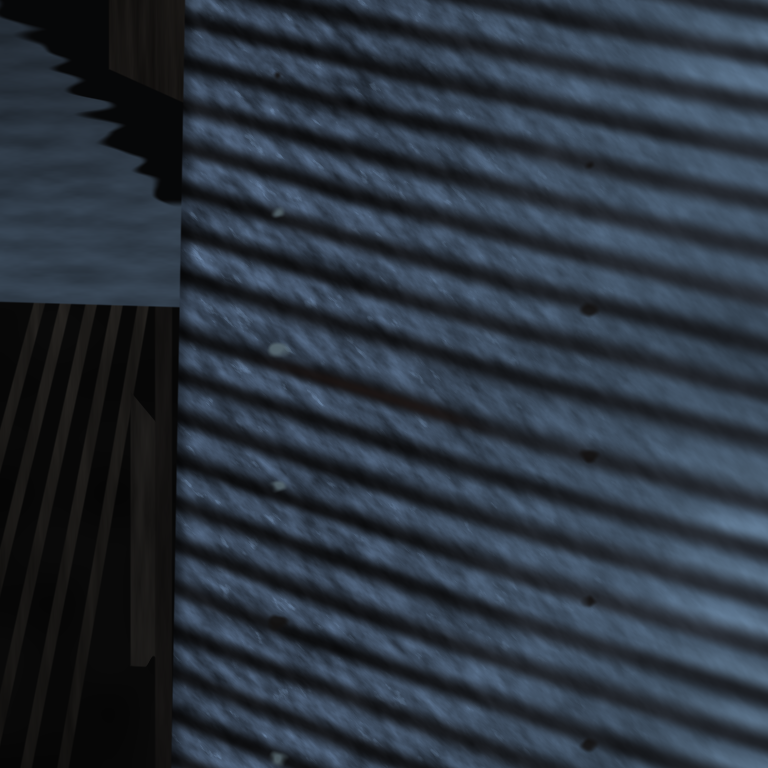
Write a WebGL 1 fragment shader that draws this texture.

```glsl
precision highp float;
uniform vec2 u_resolution;

float hash(vec2 p) {
  return fract(sin(dot(p, vec2(127.1, 311.7))) * 43758.5453);
}

float noise(vec2 p) {
  vec2 i = floor(p), f = fract(p);
  f = f * f * (3.0 - 2.0 * f);
  return mix(mix(hash(i), hash(i + vec2(1.0, 0.0)), f.x),
             mix(hash(i + vec2(0.0, 1.0)), hash(i + 1.0), f.x), f.y);
}

float fbm(vec2 p) {
  float sum = 0.0, amp = 0.5;
  for (int i = 0; i < 4; i++) {
    sum += amp * noise(p);
    p = p * 2.03 + 17.3;
    amp *= 0.5;
  }
  return sum;
}

// 1 where d is negative, with an edge of the given softness
float fill(float d, float soft) {
  return 1.0 - smoothstep(-soft, soft, d);
}

// Large sheet: ridges fan out from the left edge
vec3 corrugatedSheet(vec2 p, float edge) {
  float d = p.x - edge;
  float run = d - 0.12 * d * d;
  float wobble = 0.004 * (noise(p * vec2(6.0, 11.0)) - 0.5);
  float row = (p.y + wobble - 0.25 * run) / (1.0 + 0.17 * run);
  float lap = smoothstep(0.36, 0.43, row);
  float n = (row - 0.026 - 0.018 * lap) / 0.0555;
  float f = fract(n);
  float id = floor(n + 0.5);
  float vary = hash(vec2(id, 3.0));

  float rise = smoothstep(0.02, 0.32 + 0.1 * vary, f);
  float drop = 1.0 - smoothstep(0.52 + 0.12 * vary, 0.98, f);
  float ridge = rise * drop;
  float right = smoothstep(0.35, 1.0, p.x);
  vec3 groove = mix(vec3(0.06, 0.065, 0.075), vec3(0.13, 0.145, 0.17), right);
  groove *= 0.8 + 0.5 * noise(vec2(p.x * 7.0, id * 5.3));
  vec3 crest = mix(vec3(0.235, 0.293, 0.37), vec3(0.255, 0.325, 0.40), right);
  vec3 col = mix(groove, crest, ridge);

  // Slanted dents and scuffs, strongest near the left edge
  vec2 slant = vec2(p.x + p.y, p.y - p.x);
  float dents = fbm(slant * vec2(24.0, 62.0)) - 0.47;
  float stains = fbm(p * vec2(5.0, 9.0) + 4.0) - 0.47;
  col *= 1.0 + dents * mix(1.15, 0.3, right) + stains * 0.55;
  float scuff = smoothstep(0.62, 0.8, fbm(slant * vec2(30.0, 75.0) + 9.0));
  col += vec3(0.09, 0.11, 0.13) * scuff * (1.0 - right) * ridge;

  // Glancing light at the right and at the top corner
  float sheen = smoothstep(0.78, 1.0, p.x) * smoothstep(0.45, 0.73, p.y);
  sheen += 0.7 * smoothstep(0.8, 1.0, p.x) * (1.0 - smoothstep(0.05, 0.25, p.y));
  sheen += 0.6 * fill(length(p - vec2(0.25, 0.01)) - 0.03, 0.05);
  col += vec3(0.09, 0.11, 0.125) * sheen * smoothstep(0.15, 0.6, f) * drop;

  // Rusty seam where two sheets overlap
  float seam = exp(-pow((n - 7.0) / 0.13, 2.0));
  seam *= smoothstep(0.3, 0.45, p.x) * (1.0 - smoothstep(0.54, 0.66, p.x));
  col = mix(col, vec3(0.12, 0.085, 0.075), 0.7 * seam);

  // Two columns of fixings, some bright and some rusted
  for (int i = 0; i < 6; i++) {
    float k = float(i);
    for (int j = 0; j < 2; j++) {
      float side = float(j);
      vec2 c = mix(vec2(0.362, 0.1 + 0.1775 * k), vec2(0.768, 0.215 + 0.189 * k), side);
      vec2 q = p - c + 0.006 * (vec2(noise(p * 90.0), noise(p * 90.0 + 7.0)) - 0.5);
      float size = mix(0.005, 0.013, hash(vec2(k, side + 2.0)));
      float spot = fill(length(q * vec2(0.8, 1.1)) - size * 0.75, 0.004);
      float bright = (1.0 - side) * step(0.5, mod(k, 4.0));
      vec3 tone = mix(vec3(0.07, 0.06, 0.055), vec3(0.36, 0.43, 0.46), bright);
      col = mix(col, tone, spot * 0.8);
    }
  }
  return col * (0.6 + 0.4 * smoothstep(0.0, 0.02, d));
}

// Small sheet at the upper left, with a ragged shadow
vec3 smallSheet(vec2 p) {
  float wave = 0.5 + 0.5 * cos(p.y * 6.2832 / 0.034);
  vec3 col = mix(vec3(0.15, 0.185, 0.225), vec3(0.2, 0.25, 0.305), smoothstep(0.05, 0.36, p.y));
  col *= 0.93 + 0.1 * wave + 0.4 * (fbm(p * vec2(18.0, 60.0)) - 0.47);
  float rim = 0.01 + 0.8 * (p.y - 0.02) + 0.028 * wave;
  rim += 0.05 * (noise(p * vec2(12.0, 75.0)) - 0.5);
  float shade = fill(rim - p.x, 0.008) * fill(p.y - 0.265, 0.006);
  return mix(col, vec3(0.025, 0.027, 0.03), shade);
}

// Dark opening with leaning slats and upright boards
vec3 opening(vec2 p, float soft) {
  vec3 col = vec3(0.018) + 0.02 * noise(p * 14.0);
  float grain = 0.65 + 0.7 * fbm(p * vec2(110.0, 12.0));
  float t = (p.y - 0.4) / 0.6;
  for (int i = 0; i < 5; i++) {
    float k = float(i);
    float x = 0.05 + 0.034 * k - t * (0.16 - 0.014 * k);
    float slat = fill(abs(p.x - x) - 0.0075, soft);
    col = mix(col, vec3(0.115, 0.108, 0.1) * grain * (1.05 - 0.4 * t), slat);
  }
  float end = 0.85 + 0.02 * noise(vec2(p.x * 90.0, 2.0));
  float top = 0.51 + 1.2 * (p.x - 0.17);
  float board = fill(max(abs(p.x - 0.187) - 0.017, max(top - p.y, p.y - end)), soft);
  col = mix(col, vec3(0.1, 0.095, 0.09) * grain, board);
  return mix(col, vec3(0.075, 0.07, 0.067) * grain, fill(abs(p.x - 0.213) - 0.011, soft));
}

void main() {
  vec2 p = gl_FragCoord.xy / u_resolution;
  p.y = 1.0 - p.y;
  float soft = max(0.0015, 1.0 / u_resolution.y);
  float edge = 0.241 - 0.018 * p.y;

  vec3 col = mix(opening(p, soft), smallSheet(p), fill(p.y - 0.393 - 0.03 * p.x, soft));

  // Wooden post above the small sheet
  float post = max(0.142 - p.x, p.y - 0.09 - 0.45 * (p.x - 0.142));
  vec3 wood = vec3(0.085, 0.078, 0.072) * (0.5 + fbm(p * vec2(120.0, 8.0)));
  col = mix(col, wood, fill(post, soft));

  col = mix(col, corrugatedSheet(p, edge), fill(edge - p.x, soft));
  gl_FragColor = vec4(col, 1.0);
}
```
